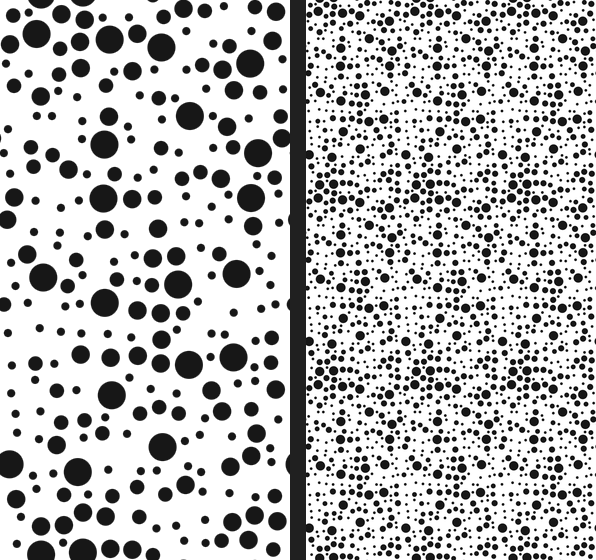
Left: one tile. Right: repeated 3 by 3.
Write a Shadertoy shader that draws this pattern.

```glsl
const vec3  PAPER = vec3(1.0);
const vec3  INK   = vec3(0.09);
const ivec2 GRID  = ivec2(12, 21);   // cells per tile, multiples of BLOCK
const int   BLOCK = 3;               // each block of cells may hold one giant
const float GIANT_SHARE = 0.79;      // share of blocks with a giant
const float SMALL_SHARE = 0.55;      // shares among the other dots
const float MID_SHARE   = 0.225;
const float R_GIANT = 0.0483;        // radii in canvas widths
const float R_LARGE = 0.0317;
const float R_MID   = 0.0250;
const float R_SMALL = 0.0140;
const float GAP     = 0.0175;        // desired clearance between dots
const float JITTER  = 0.70;          // random offset, in cells
const float EDGE    = 1.15;          // edge softness, in pixels
const int   WINDOW  = 9;             // cells gathered around each point

vec3 dots[WINDOW * WINDOW];          // xy = centre, z = radius

// Integer hash giving three values in 0..1
vec3 hash3(ivec2 cell, int seed) {
    uvec3 v = uvec3(ivec3(cell, seed)) * 1664525u + 1013904223u;
    for (int i = 0; i < 2; i++) {
        v.x += v.y * v.z;
        v.y += v.z * v.x;
        v.z += v.x * v.y;
        v ^= v >> 16u;
    }
    return vec3(v & 0xffffu) / 65535.0;
}

// Radius of the dot in a wrapped cell
float dotRadius(ivec2 cell, float pick) {
    ivec2 block = cell / BLOCK;
    vec3 b = hash3(block, 7);
    ivec2 giantCell = block * BLOCK + ivec2(step(0.5, b.xy));
    if (b.z < GIANT_SHARE && cell == giantCell) return R_GIANT;
    if (pick < SMALL_SHARE) return R_SMALL;
    return pick < SMALL_SHARE + MID_SHARE ? R_MID : R_LARGE;
}

// Jittered starting dot; the hash wraps at the tile border
vec3 seedDot(ivec2 cell, vec2 cellSize) {
    ivec2 wrapped = (cell + GRID) % GRID;
    vec3 h = hash3(wrapped, 3);
    vec2 centre = (vec2(cell) + 0.5 + JITTER * (h.xy - 0.5)) * cellSize;
    return vec3(centre, dotRadius(wrapped, h.z));
}

// Push a dot away from its neighbours; smaller dots yield more
vec3 relaxDot(int x, int y) {
    vec3 self = dots[y * WINDOW + x];
    vec2 push = vec2(0.0);
    for (int j = -1; j <= 1; j++)
    for (int i = -1; i <= 1; i++) {
        vec3 other = dots[(y + j) * WINDOW + x + i];
        vec2 away = self.xy - other.xy;
        float dist = max(length(away), 1e-5);
        float reach = self.z + other.z;
        float overlap = max(reach + GAP - dist, 0.0);
        push += away / dist * overlap * other.z / reach;
    }
    return vec3(self.xy + push, self.z);
}

void mainImage(out vec4 fragColor, in vec2 fragCoord) {
    vec2 p = fragCoord / iResolution.x;
    vec2 cellSize = vec2(1.0, iResolution.y / iResolution.x) / vec2(GRID);
    ivec2 home = ivec2(floor(p / cellSize));

    // Gather the surrounding dots
    for (int i = 0; i < WINDOW * WINDOW; i++) {
        ivec2 offset = ivec2(i % WINDOW, i / WINDOW) - WINDOW / 2;
        dots[i] = seedDot(home + offset, cellSize);
    }

    // Relax in place: results go one cell back, where nothing is read again
    for (int n = WINDOW; n > 3; n -= 2)
        for (int y = 1; y < n - 1; y++)
            for (int x = 1; x < n - 1; x++)
                dots[(y - 1) * WINDOW + x - 1] = relaxDot(x, y);

    // Distance to the nearest of the 3 x 3 remaining dots
    float d = 1.0;
    for (int y = 0; y < 3; y++)
        for (int x = 0; x < 3; x++) {
            vec3 disc = dots[y * WINDOW + x];
            d = min(d, length(p - disc.xy) - disc.z);
        }

    float ink = clamp(0.5 - d * iResolution.x / EDGE, 0.0, 1.0);
    fragColor = vec4(mix(PAPER, INK, ink), 1.0);
}
```
